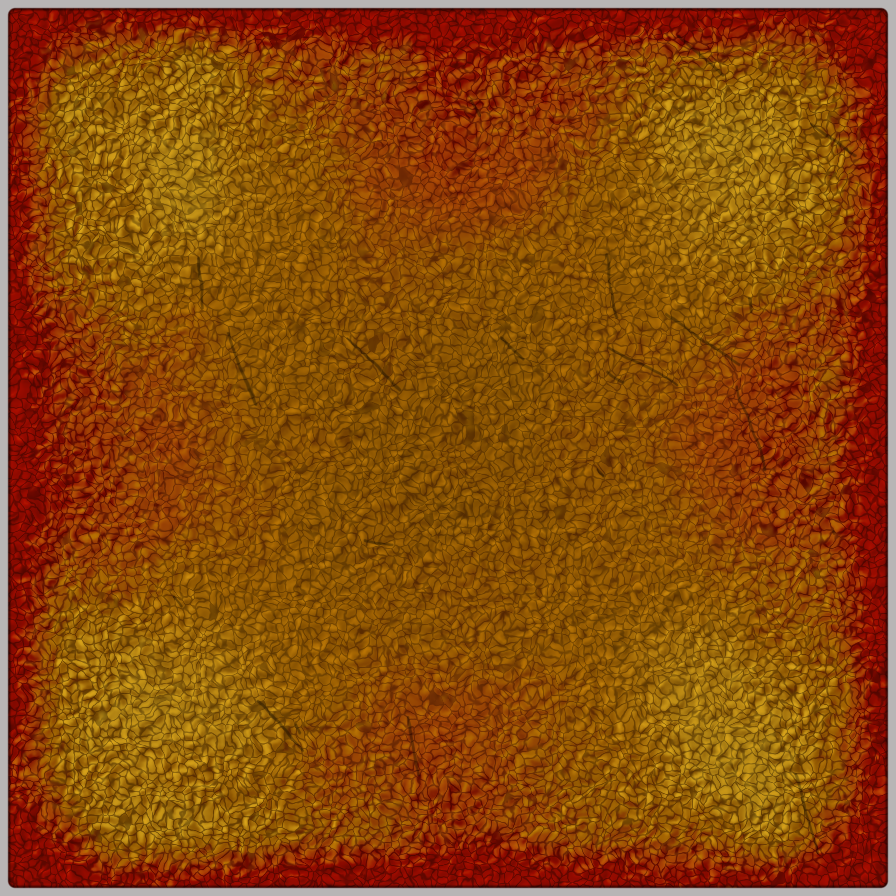
Reproduce this texture procedurally as a WebGL 1 fragment shader.

```glsl
precision highp float;
// Square panel of worn amber leather with gold corners, rust lobes and a red rim.

uniform vec2 u_resolution;

vec2 hash22(vec2 p) {
  vec3 q = fract(p.xyx * vec3(0.1031, 0.1030, 0.0973));
  q += dot(q, q.yzx + 33.33);
  return fract((q.xx + q.yz) * q.zy);
}

float valueNoise(vec2 p) {
  vec2 cell = floor(p);
  vec2 f = fract(p);
  f = f * f * (3.0 - 2.0 * f);
  float low = mix(hash22(cell).x, hash22(cell + vec2(1.0, 0.0)).x, f.x);
  float high = mix(hash22(cell + vec2(0.0, 1.0)).x, hash22(cell + 1.0).x, f.x);
  return mix(low, high, f.y);
}

float fbm(vec2 p) {
  float sum = 0.0;
  float weight = 0.5;
  for (int i = 0; i < 4; i++) {
    sum += weight * valueNoise(p);
    p = mat2(1.6, 1.2, -1.2, 1.6) * p + 7.3;
    weight *= 0.5;
  }
  return sum / 0.9375;
}

// Gap between the two nearest cell centres: zero along the creases.
float creaseDistance(vec2 p) {
  vec2 cell = floor(p);
  vec2 f = fract(p);
  float nearest = 8.0;
  float second = 8.0;
  for (int y = -1; y <= 1; y++) {
    for (int x = -1; x <= 1; x++) {
      vec2 offset = vec2(float(x), float(y));
      float d = length(offset + hash22(cell + offset) - f);
      second = min(second, max(nearest, d));
      nearest = min(nearest, d);
    }
  }
  return second - nearest;
}

float roundedBox(vec2 p, vec2 halfSize, float radius) {
  vec2 q = abs(p) - halfSize + radius;
  return length(max(q, 0.0)) + min(max(q.x, q.y), 0.0) - radius;
}

float glow(vec2 p, vec2 center, vec2 spread) {
  vec2 q = (p - center) / spread;
  return exp(-dot(q, q));
}

// Short scattered scuffs, mostly falling to the right.
float scratches(vec2 p) {
  float mark = 0.0;
  for (int i = 0; i < 22; i++) {
    float id = float(i);
    vec2 center = 0.06 + 0.88 * hash22(vec2(id, 17.0));
    vec2 random = hash22(vec2(id, 43.0));
    float angle = -0.75 + 1.5 * (random.x - 0.5);
    vec2 dir = vec2(cos(angle), sin(angle));
    vec2 q = p - center;
    float along = clamp(dot(q, dir), -0.05 * random.y, 0.05 * random.y);
    float d = length(q - dir * along);
    mark = max(mark, 1.0 - smoothstep(0.0006, 0.0024, d));
  }
  return mark;
}

vec3 leatherRamp(float t) {
  vec3 color = mix(vec3(0.56, 0.04, 0.0), vec3(0.61, 0.25, 0.02), smoothstep(0.0, 0.4, t));
  color = mix(color, vec3(0.59, 0.36, 0.01), smoothstep(0.36, 0.66, t));
  return mix(color, vec3(0.68, 0.51, 0.08), smoothstep(0.64, 1.05, t));
}

void main() {
  vec2 uv = gl_FragCoord.xy / u_resolution;
  float pixel = 1.0 / min(u_resolution.x, u_resolution.y);
  vec2 p = uv - 0.5;
  vec2 folded = abs(p);

  // Broad colour zones
  float gold = glow(folded, vec2(0.31, 0.31), vec2(0.13, 0.14));
  float rust = glow(p, vec2(0.01, 0.38), vec2(0.19, 0.14));
  rust += 0.85 * glow(p, vec2(0.0, -0.38), vec2(0.17, 0.13));
  rust += glow(folded, vec2(0.40, 0.0), vec2(0.14, 0.18));
  float middle = glow(p, vec2(0.0), vec2(0.25));
  float depth = -roundedBox(p, vec2(0.491), 0.13);
  float rim = 1.0 - smoothstep(-0.02, 0.075, depth);
  float outer = smoothstep(0.22, 0.46, max(folded.x, folded.y));

  // Pebbled relief lit from the upper left
  vec2 warp = vec2(fbm(uv * 38.0), fbm(uv * 38.0 + 51.0)) - 0.5;
  vec2 grainUv = uv * 112.0 + warp * 2.2;
  float crease = 1.0 - smoothstep(0.02, 0.28, creaseDistance(grainUv));
  float relief = valueNoise(grainUv * 1.3) - valueNoise(grainUv * 1.3 + vec2(-0.6, 0.6));
  float wear = fbm(uv * 14.0 + 9.0) - 0.5;
  float scuff = scratches(uv + warp * 0.006);

  float tone = 0.66 + 0.34 * gold - 0.36 * rust - 0.85 * rim;
  tone += relief * mix(0.14, 0.48, outer) + wear * mix(0.15, 0.5, outer);
  tone -= crease * mix(0.06, 0.16, outer);
  float light = 1.03 - 0.10 * middle + 0.30 * relief;
  light *= 1.0 - crease * mix(0.27, 0.33, outer);
  light *= 1.0 - 0.35 * scuff;
  vec3 color = leatherRamp(tone) * light;

  // Dark seam and pale surround
  float edge = roundedBox(p, vec2(0.491), 0.008);
  color *= mix(0.45, 1.0, smoothstep(0.0005, 0.0045, -edge));
  float surround = smoothstep(-pixel, pixel, edge);
  gl_FragColor = vec4(mix(color, vec3(0.72, 0.71, 0.71), surround), 1.0);
}
```
